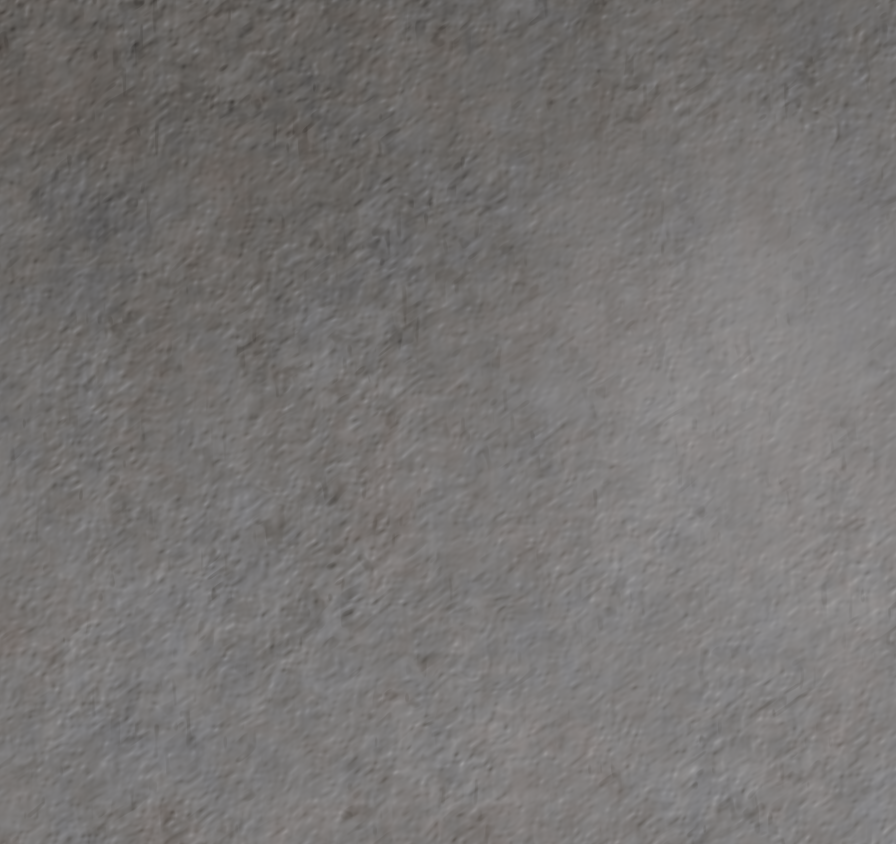
A WebGL 2 fragment shader for this texture:

```glsl
#version 300 es
precision highp float;
// Worn grey plaster: a soft sheen over a wall that darkens upwards.
// A slanted noise relief is lit by differencing its height, then small dark
// flecks, upright streaks and faint rose and violet stains are laid over it.
uniform vec2 u_resolution;
out vec4 fragColor;

// Integer hash of a lattice cell, 0..1
float hash(vec2 cell) {
    uvec2 q = uvec2(ivec2(cell)) * uvec2(1597u, 3812u) + uvec2(7919u, 104u);
    uint n = (q.x ^ (q.y << 7)) * 74773u + q.y * 9277u;
    n = (n ^ (n >> 15)) * 73471u;
    n = (n ^ (n >> 13)) * 60493u;
    return float((n ^ (n >> 16)) & 65535u) / 65535.0;
}

float noise(vec2 p) {
    vec2 i = floor(p), f = p - i;
    f = f * f * (3.0 - 2.0 * f);
    return mix(mix(hash(i), hash(i + vec2(1, 0)), f.x),
               mix(hash(i + vec2(0, 1)), hash(i + vec2(1, 1)), f.x), f.y);
}

float fbm(vec2 p) {
    float sum = 0.0, weight = 0.5;
    for (int k = 0; k < 4; k++) {
        sum += weight * noise(p);
        p = mat2(1.6, 1.2, -1.2, 1.6) * p + 17.3;
        weight *= 0.5;
    }
    return sum / 0.9375;
}

// Stretches features along a line rising to the right
vec2 slant(vec2 p) {
    return vec2(dot(p, vec2(0.8, 0.6)) * 0.62, dot(p, vec2(-0.6, 0.8)));
}

// Trowelled surface: slanted and upright grain with a few faint creases
float relief(vec2 p) {
    vec2 s = slant(p);
    float height = 0.75 * noise(s * 215.0)
                 + 0.60 * noise(s * 125.0 + 31.0)
                 + 0.60 * noise(p * vec2(170.0, 95.0) + 67.0)
                 + 0.35 * noise(s * 60.0 + 13.0);
    float crease = abs(fbm(s * 8.0 + 5.0) - 0.5);
    float gate = smoothstep(0.6, 0.85, noise(p * 7.0 + 43.0));
    return height + 0.35 * gate * (1.0 - smoothstep(0.0, 0.025, crease));
}

void main() {
    vec2 p = gl_FragCoord.xy / u_resolution.y;

    // Broad light: dark upper left, paler foot, sheen on the right
    vec2 toSheen = p - vec2(0.9, 0.59);
    float sheen = exp(-dot(toSheen, toSheen) / 0.08);
    float tone = 0.489 - 0.092 * smoothstep(0.1, 1.0, p.y) + 0.08 * sheen;
    tone += 0.034 * (p.x - 0.53) - 0.012 * smoothstep(0.07, 0.0, p.y);

    // Cloudy mottling and upright streaks
    vec2 w = p + 0.006 * (vec2(noise(p * 30.0), noise(p * 30.0 + 53.0)) - 0.5);
    float rough = mix(1.0, 0.55, sheen) * (0.7 + 0.6 * noise(p * 9.0 + 11.0));
    tone += 0.055 * (fbm(w * vec2(10.0, 7.0) + 3.0) - 0.5) * (1.0 - 0.4 * sheen);
    tone += 0.018 * (noise(w * vec2(55.0, 11.0) + 71.0) - 0.5);
    tone += 0.085 * (fbm(slant(w) * 62.0 + 23.0) - 0.5) * rough;

    // Relief lit from the upper left, with its steepest edges sharpened
    float lit = relief(w) - relief(w + vec2(-0.0026, 0.0036));
    tone += 0.066 * lit * (0.75 + 0.55 * abs(lit)) * rough;

    // Short dark flecks, slanted and upright, gathered in patches
    float fleck = smoothstep(0.66, 0.92, noise(slant(w) * vec2(95.0, 135.0) + 89.0))
                + smoothstep(0.72, 0.95, noise(w * vec2(135.0, 58.0) + 29.0));
    tone -= 0.045 * fleck * rough * smoothstep(0.35, 0.8, noise(w * 24.0 + 37.0));

    // Warm shadows, neutral lights, patchy stains
    vec3 tint = mix(vec3(0.012, 0.0, -0.013), vec3(0.007, 0.0, -0.001),
                    smoothstep(0.36, 0.53, tone));
    float stain = fbm(w * vec2(11.0, 8.0) + 97.0) - 0.5 + 0.5 * (noise(w * 52.0 + 19.0) - 0.5);
    tint += stain * mix(vec3(0.02, -0.003, -0.022), vec3(0.01, 0.0, -0.014), sheen);
    tint.g -= 0.008 * abs(stain);
    fragColor = vec4(clamp(tone + tint, 0.0, 1.0), 1.0);
}
```
